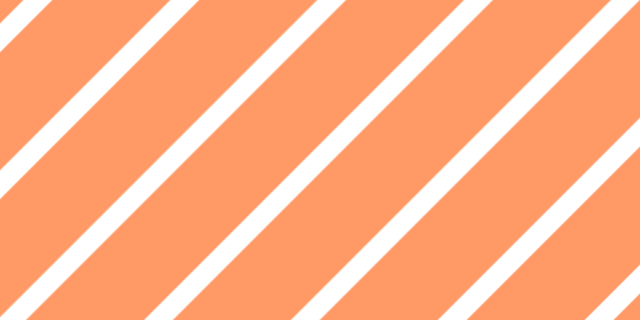
Reproduce this pattern procedurally as a Shadertoy shader.

```glsl
// Draws thin white diagonal stripes, evenly spaced on a flat orange ground.

// Lengths are fractions of the canvas height.
const vec3 GROUND_COLOR = vec3(1.0, 0.6, 0.4);
const vec3 STRIPE_COLOR = vec3(1.0);
const float PERIOD = 0.4590;        // spacing measured along the top edge
const float STRIPE_WIDTH = 0.0902;  // width measured along the top edge
const float FIRST_CENTER = 0.1182;  // first stripe center from the top left
const float EDGE_SOFTNESS = 0.006;  // blend width across a stripe edge

// Signed distance to the nearest stripe, negative inside it.
float stripeDistance(vec2 p) {
    float along = p.x + 1.0 - p.y;
    float offset = (fract((along - FIRST_CENTER) / PERIOD + 0.5) - 0.5) * PERIOD;
    return (abs(offset) - 0.5 * STRIPE_WIDTH) * inversesqrt(2.0);
}

void mainImage(out vec4 fragColor, in vec2 fragCoord) {
    vec2 p = fragCoord / iResolution.y;

    // Keep edges at least one pixel soft on small canvases.
    float blend = max(EDGE_SOFTNESS, 1.0 / iResolution.y);
    float coverage = clamp(0.5 - stripeDistance(p) / blend, 0.0, 1.0);

    fragColor = vec4(mix(GROUND_COLOR, STRIPE_COLOR, coverage), 1.0);
}
```
